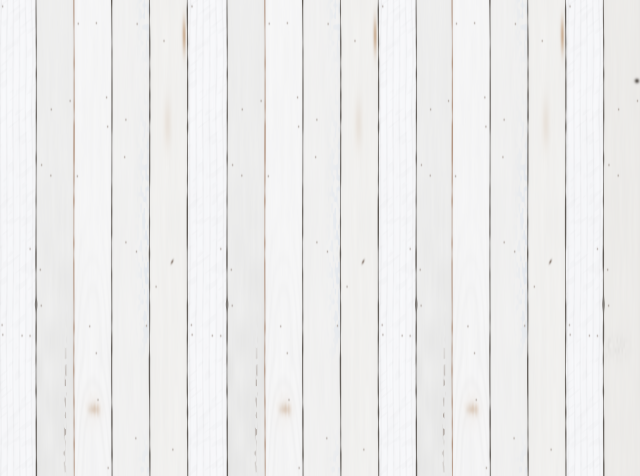
This texture is drawn by a Shadertoy shader. Its source:

```glsl
#define PITCH 0.0591        // plank width, in canvas widths
#define FIRST_SEAM -0.0026  // left edge of the first plank
#define SEAM_SHIFT 0.0029   // sideways slip of the middle planks
#define SEAM_HALF 0.00085   // half width of a gap
#define KINDS 5             // planks before the sequence starts again
#define ROWS 12.6           // canvas height, in plank widths
#define GRAIN 0.022
#define GROOVES 6.0
#define FLECK_RATE 0.035

const vec3 PAINT[KINDS] = vec3[](
    vec3(0.966, 0.968, 0.976), vec3(0.931, 0.931, 0.929),
    vec3(0.960, 0.960, 0.962), vec3(0.943, 0.942, 0.940),
    vec3(0.944, 0.941, 0.934));
const vec3 GAP = vec3(0.38, 0.36, 0.34);
const vec3 WARM_GAP = vec3(0.70, 0.58, 0.50);
const vec3 RESIN = vec3(0.76, 0.62, 0.49);
const vec3 BARE_WOOD = vec3(0.50, 0.44, 0.40);
const vec3 BLUE_WASH = vec3(0.86, 0.89, 0.93);

float hash(vec2 p) {
    vec3 q = fract(vec3(p.xyx) * 0.1031);
    q += dot(q, q.yzx + 33.33);
    return fract((q.x + q.y) * q.z);
}

float noise(vec2 p) {
    vec2 i = floor(p), f = fract(p);
    f = f * f * (3.0 - 2.0 * f);
    return mix(mix(hash(i), hash(i + vec2(1, 0)), f.x),
               mix(hash(i + vec2(0, 1)), hash(i + vec2(1, 1)), f.x), f.y);
}

// Left edge of plank k
float seamX(int k) {
    return FIRST_SEAM + PITCH * float(k) + (k >= 6 && k <= 11 ? SEAM_SHIFT : 0.0);
}

// Soft elliptical mark
float spot(vec2 p, vec2 centre, vec2 radius) {
    vec2 q = (p - centre) / radius;
    return exp(-dot(q, q));
}

void mainImage(out vec4 fragColor, in vec2 fragCoord) {
    vec2 uv = fragCoord / iResolution.xy;
    float px = 1.0 / iResolution.x;
    float v = 1.0 - uv.y;
    float x = uv.x + 0.0009 * (noise(vec2(v * 9.0, 3.0)) - 0.5);

    // Plank index, kind and local position
    int plank = int(floor((x - FIRST_SEAM) / PITCH));
    if (x < seamX(plank)) plank--;
    float left = seamX(plank), right = seamX(plank + 1);
    int kind = plank % KINDS;
    bool lastPlank = plank == 16;
    vec2 p = vec2((x - left) / (right - left), v);
    vec2 wood = vec2(p.x, v * ROWS) + float(kind) * vec2(17.0, 31.0);

    // Paint with long grain, fine fibres and cloudy patches
    vec3 color = PAINT[kind] + 0.006 * (hash(vec2(plank, 7)) - 0.5);
    float grain = 0.45 * noise(wood * vec2(13.0, 0.6))
                + 0.30 * noise(wood * vec2(34.0, 2.5))
                + 0.25 * noise(wood * vec2(3.0, 0.8)) - 0.5;
    color += GRAIN * grain;
    float rough = noise(wood * vec2(22.0, 7.0));

    if (kind == 0) {
        // Saw grooves and slanted scratches
        float lane = abs(fract(p.x * GROOVES + 0.25 * noise(wood * vec2(1.0, 0.7))) - 0.5);
        color -= 0.034 * smoothstep(0.22, 0.0, lane) * (0.5 + 0.5 * rough);
        color -= 0.012 * smoothstep(0.6, 0.9, noise(vec2(wood.x * 6.0, wood.y * 10.0 + wood.x * 8.0)));
    } else if (kind == 1 && !lastPlank) {
        // Grey smudges and a broken crack near the foot
        color -= 0.035 * noise(wood * vec2(3.0, 1.2)) * smoothstep(0.3, 0.8, v);
        float crackX = 0.77 + 0.10 * (noise(vec2(v * 22.0, 5.0)) - 0.5);
        float crack = spot(p, vec2(crackX, 0.87), vec2(0.025, 0.11));
        color = mix(color, BARE_WOOD, 0.6 * crack * smoothstep(0.35, 0.65, rough));
    } else if (kind == 2) {
        // Arched growth rings and a pale knot
        float ring = v * 9.0 - 9.0 * pow(p.x - 0.5, 2.0) + 1.2 * noise(wood * vec2(2.0, 0.6));
        color -= 0.013 * smoothstep(0.35, 0.0, abs(fract(ring) - 0.5)) * smoothstep(0.3, 0.8, v);
        float knot = spot(p, vec2(0.55, 0.86), vec2(0.13, 0.012))
                   + 0.25 * spot(p, vec2(0.5, 0.86), vec2(0.22, 0.035));
        color = mix(color, RESIN, 0.5 * knot * (0.4 + 0.6 * rough));
    } else if (kind == 3) {
        // Worn bluish wash along the right side
        float wash = smoothstep(0.55, 0.95, p.x) * smoothstep(0.35, 0.75, rough);
        color = mix(color, BLUE_WASH, 0.5 * wash * smoothstep(0.2, 0.7, noise(vec2(v * 6.0, 9.0))));
    } else if (kind == 4) {
        // Resin streak at the top, a faint stain and a nick
        float streak = spot(p, vec2(0.91, 0.075), vec2(0.045, 0.035));
        float stain = spot(p, vec2(0.47, 0.26), vec2(0.10, 0.05));
        float nick = spot(p, vec2(0.60 - 4.0 * (v - 0.55), 0.55), vec2(0.03, 0.005));
        color = mix(color, RESIN, 0.75 * streak + 0.16 * stain);
        color = mix(color, BARE_WOOD, 0.8 * nick);
    }
    if (lastPlank) {
        // Warmer end plank with a dark pinhole
        color -= vec3(0.002, 0.007, 0.014);
        color -= 0.045 * rough * spot(p, vec2(0.3, 0.73), vec2(0.35, 0.025));
        color = mix(color, GAP, spot(p, vec2(0.88, 0.17), vec2(0.06, 0.005)));
    }

    // Scattered flecks
    vec2 cell = floor(wood * 4.0);
    vec2 offset = fract(wood * 4.0) - 0.3 - 0.4 * vec2(hash(cell + 3.0), hash(cell + 8.0));
    float fleck = step(hash(cell), FLECK_RATE) * spot(offset, vec2(0), vec2(0.08, 0.14));
    color = mix(color, BARE_WOOD, 0.45 * fleck);

    // Gaps between planks, with a soft shade and a nick beside the grooved kind
    int seam = x - left < right - x ? plank : plank + 1;
    float d = abs(x - seamX(seam));
    float wear = noise(vec2(v * 45.0, float(seam % KINDS) * 13.0));
    float halfWidth = SEAM_HALF * (0.75 + 0.5 * wear);
    if (seam % KINDS == 1) halfWidth += 0.0012 * spot(vec2(0, v), vec2(0, 0.64), vec2(1, 0.012));
    vec3 gapColor = seam % KINDS == 2 ? WARM_GAP : GAP;
    color -= 0.05 * exp(-d / 0.0016);
    float gap = clamp((halfWidth - d) / px + 0.5, 0.0, 1.0);
    color = mix(color, gapColor, gap * (0.7 + 0.3 * wear));

    fragColor = vec4(clamp(color, 0.0, 1.0), 1.0);
}
```
